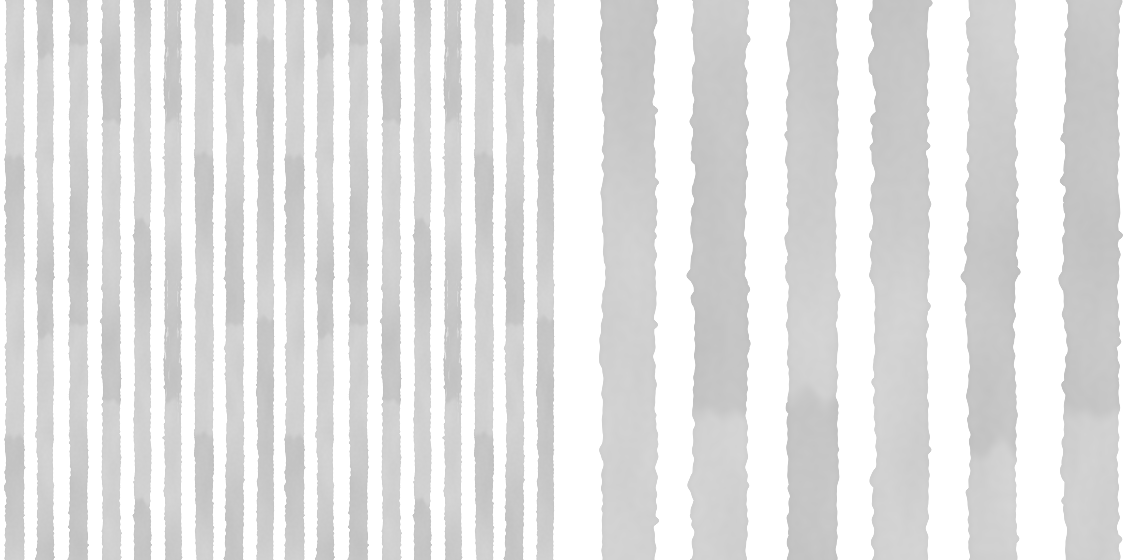
Left, the full canvas; right, a detail of the centre.
A Shadertoy shader for this pattern:

```glsl
// Grey watercolour stripes with ragged edges, nine to a tile, two tiles each way.

// Gradient noise that wraps after "period" lattice cells
vec2 gradient(vec2 cell, vec2 period) {
    cell = mod(cell, period);
    float angle = 6.2832 * fract(sin(dot(cell, vec2(127.1, 311.7))) * 43758.55);
    return vec2(cos(angle), sin(angle));
}

float wrapNoise(vec2 p, vec2 period) {
    vec2 i = floor(p), f = p - i;
    vec2 w = f * f * f * (f * (f * 6.0 - 15.0) + 10.0);
    vec2 e = vec2(0, 1);
    float a = dot(gradient(i, period), f);
    float b = dot(gradient(i + e.yx, period), f - e.yx);
    float c = dot(gradient(i + e.xy, period), f - e.xy);
    float d = dot(gradient(i + e.yy, period), f - e.yy);
    return mix(mix(a, b, w.x), mix(c, d, w.x), w.y);
}

// Noise along one edge, with "count" cells over the tile height
float edgeNoise(float seed, float y, float count) {
    return wrapNoise(vec2(seed, y * count), vec2(32, count));
}

// Outward shift of a painted edge: slow drift, tooth and small beads
float raggedEdge(float seed, float y) {
    return 0.045 * edgeNoise(seed, y, 7.0)
         + 0.030 * edgeNoise(seed, y, 29.0)
         + 0.035 * edgeNoise(seed, y, 83.0)
         + 0.170 * max(edgeNoise(seed, y, 47.0) - 0.27, 0.0);
}

void mainImage(out vec4 fragColor, in vec2 fragCoord) {
    // Per stripe: centre shift, half width, wash onset height, signed wash length
    const vec4 stripes[9] = vec4[9](
        vec4(-0.020, 0.293, 0.45, -0.48), vec4(-0.047, 0.262, 0.79, 0.50),
        vec4( 0.030, 0.285, 0.83,  0.80), vec4( 0.075, 0.293, 0.55, 0.50),
        vec4( 0.080, 0.265, 0.22, -0.48), vec4( 0.055, 0.270, 0.56, 0.70),
        vec4( 0.063, 0.290, 0.46, -0.45), vec4( 0.047, 0.285, 0.83, 0.65),
        vec4( 0.030, 0.268, 0.87, -0.97));

    vec2 tile = fract(2.0 * fragCoord / iResolution.xy);
    float column = floor(tile.x * 9.0);
    vec4 stripe = stripes[int(column)];
    float x = fract(tile.x * 9.0) - 0.5 - stripe.x;
    float pixel = 18.0 / iResolution.x;

    // Distance inside the stripe, with its own noise on either side
    float seed = column * 3.0 + 0.5 + 1.5 * step(0.0, x);
    float inside = stripe.y + raggedEdge(seed, tile.y) - abs(x);
    float paint = smoothstep(-0.5 * pixel, 0.5 * pixel, inside);

    // Wash: a crisp wet onset that fades along the stripe
    float bleed = wrapNoise(tile * vec2(36, 12), vec2(36, 12));
    float along = fract(sign(stripe.w) * (tile.y - stripe.z) + 0.025 * bleed);
    float reach = abs(stripe.w);
    float wash = smoothstep(0.0, 0.025, along)
               * (1.0 - smoothstep(0.45 * reach, reach, along));

    // Pigment: wash, cloudy pooling, paper grain and a faint darker rim
    float cloud = wrapNoise(tile * vec2(18, 7), vec2(18, 7));
    float grain = wrapNoise(tile * vec2(90, 80), vec2(90, 80));
    float grey = 0.819 - 0.045 * wash - 0.022 * cloud - 0.010 * bleed - 0.010 * grain;
    grey -= 0.014 * (1.0 - smoothstep(0.0, 0.06, inside));

    // Dry bristle streaks on one stripe, strongest towards its sides
    float bristle = wrapNoise(tile * vec2(171, 13), vec2(171, 13)) + 0.3 * grain;
    float dry = step(4.5, column) * step(column, 5.5)
              * smoothstep(0.06, 0.24, abs(x)) * smoothstep(0.45, 0.65, tile.y);
    grey += 0.12 * dry * smoothstep(0.15, 0.4, bristle);

    fragColor = vec4(vec3(mix(1.0, grey, paint)), 1.0);
}
```
